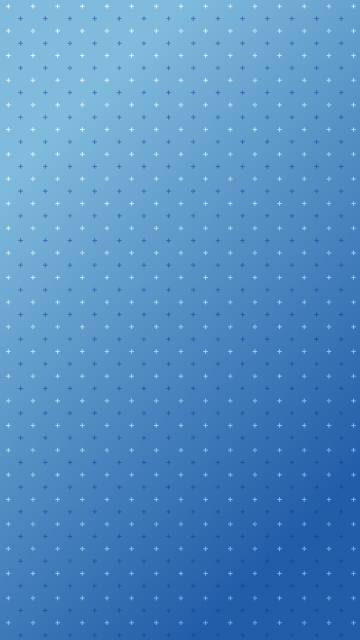
A Shadertoy shader for this background:

```glsl
// Diagonal blue gradient under two interleaved square grids of tiny plus signs.
// Pale pluses sit on the grid, dark ones half a pitch away in both directions;
// lengths are fractions of the canvas width, measured from the top left corner.

#define PITCH 0.0685
#define GRID_ORIGIN vec2(0.0231, 0.0174)
#define ARM_HALF_LENGTH 0.0062
#define ARM_HALF_WIDTH 0.0014
#define SKY_BLUE vec3(0.500, 0.735, 0.865)
#define DEEP_BLUE vec3(0.135, 0.365, 0.660)
#define PALE_MARK vec3(0.93, 1.00, 1.00)
#define CYAN_MARK vec3(0.42, 0.78, 0.98)
#define DARK_MARK vec3(0.03, 0.22, 0.52)
#define PALE_OPACITY 0.92
#define DARK_OPACITY 0.55
#define WEAR 0.12

float hash(vec2 cell) {
    return fract(sin(dot(cell, vec2(12.99, 78.23))) * 43758.5);
}

// Share of a pixel-wide window around x that lies inside [-halfSize, halfSize]
vec2 coverage(vec2 x, float halfSize, float pixel) {
    vec2 high = min(x + 0.5 * pixel, vec2(halfSize));
    vec2 low = max(x - 0.5 * pixel, vec2(-halfSize));
    return clamp((high - low) / pixel, 0.0, 1.0);
}

// Repeated plus signs, each with a slightly different strength
float plusGrid(vec2 p, float pixel) {
    vec2 q = p / PITCH;
    vec2 cell = floor(q + 0.5);
    vec2 offset = (q - cell) * PITCH;
    vec2 along = coverage(offset, ARM_HALF_LENGTH, pixel);
    vec2 across = coverage(offset, ARM_HALF_WIDTH, pixel);
    float plus = max(along.x * across.y, along.y * across.x);
    return plus * (1.0 - WEAR * hash(cell));
}

void mainImage(out vec4 fragColor, in vec2 fragCoord) {
    float pixel = 1.0 / iResolution.x;
    vec2 p = vec2(fragCoord.x, iResolution.y - fragCoord.y) * pixel;

    // Gradient at 45 degrees, flat near both corners
    float diagonal = (p.x + p.y) / (1.0 + iResolution.y * pixel);
    float depth = clamp((diagonal - 0.18) / 0.65, 0.0, 1.0);
    vec3 color = mix(SKY_BLUE, DEEP_BLUE, depth);

    // Dark pluses, then pale ones that turn cyan with depth
    vec2 g = p - GRID_ORIGIN;
    color = mix(color, DARK_MARK, DARK_OPACITY * plusGrid(g - 0.5 * PITCH, pixel));
    vec3 paleColor = mix(PALE_MARK, CYAN_MARK, depth);
    color = mix(color, paleColor, PALE_OPACITY * plusGrid(g, pixel));

    fragColor = vec4(color, 1.0);
}
```
